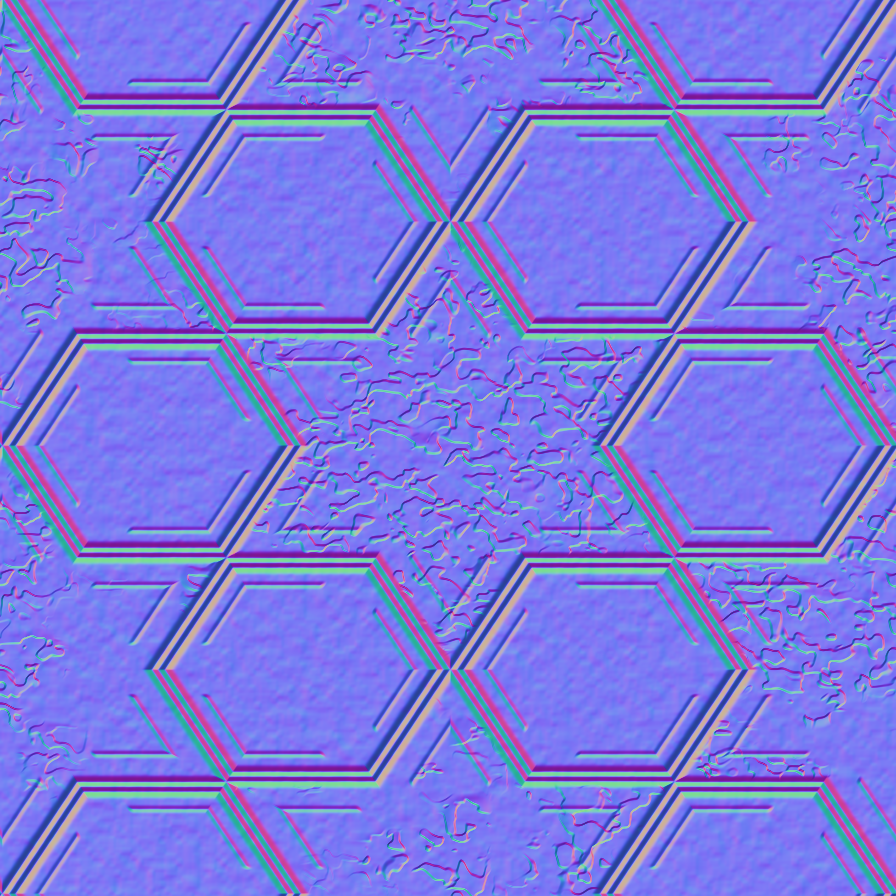
A WebGL 1 fragment shader for this texture map:

```glsl
precision highp float;
// Normal map of double-ridged hexagon frames with bracket lines on rough plaster.
uniform vec2 u_resolution;

const float ROOT3 = 1.7320508;

float hash(vec2 p) {
  return fract(sin(dot(p, vec2(127.1, 311.7))) * 43758.5453);
}

float noise(vec2 p) {
  vec2 i = floor(p);
  vec2 f = fract(p);
  f = f * f * f * (f * (f * 6.0 - 15.0) + 10.0);
  return mix(mix(hash(i), hash(i + vec2(1.0, 0.0)), f.x),
             mix(hash(i + vec2(0.0, 1.0)), hash(i + vec2(1.0, 1.0)), f.x), f.y);
}

float ridge(float d, float width) {
  return exp(-0.5 * d * d / (width * width));
}

// Mirror across the line through the origin with normal n.
vec2 fold(vec2 p, vec2 n) {
  return p - 2.0 * max(0.0, dot(p, n)) * n;
}

// Position about the nearest empty cell, folded into one 30 degree wedge.
vec2 wedge(vec2 p) {
  vec2 h = vec2(3.0, ROOT3);
  vec2 a = mod(p + h, 2.0 * h) - h;
  vec2 b = mod(p, 2.0 * h) - h;
  vec2 s = abs(dot(a, a) < dot(b, b) ? a : b);
  s = fold(s, vec2(-0.8660254, 0.5));
  return fold(s, vec2(-0.5, 0.8660254));
}

// Short broken flakes of plaster, worn smooth in patches.
float plaster(vec2 uv) {
  vec2 warp = vec2(noise(uv * 45.0), noise(uv * 45.0 + 31.0)) - 0.5;
  vec2 q = uv + warp * 0.016;
  float n = 0.55 * noise(q * vec2(52.0, 78.0)) + 0.45 * noise(q * vec2(105.0, 135.0) + 9.0);
  float patches = 0.5 * noise(uv * 7.0 + 3.0) + 0.5 * noise(uv * 23.0);
  return smoothstep(0.5, 0.6, n) * smoothstep(0.36, 0.58, patches);
}

float height(vec2 uv) {
  vec2 s = wedge((uv - 0.5026) * vec2(6.0, 4.0 * ROOT3));

  // Double frame: the hexagon has unit radius, inset is positive inside it.
  vec2 l = abs(s - vec2(2.0, 0.0));
  float inset = 0.8660254 - max(l.y, l.x * 0.8660254 + l.y * 0.5);
  float h = 0.0155 * (ridge(inset - 0.002, 0.0195) + ridge(inset - 0.077, 0.0195));

  // Brackets around the crossing where two frames touch.
  float d1 = abs(s.y - 0.8660254);
  float d2 = abs(dot(s, vec2(0.8660254, -0.5)) - 0.8660254);
  float ends = 1.0 - smoothstep(0.65, 0.68, max(d1, d2));
  h += 0.0046 * ends * ridge(min(d1, d2) - 0.212, 0.0125);

  // Fine grain everywhere, broken plaster outside the frames.
  h += 0.0018 * noise(uv * 75.0) + 0.0007 * noise(uv * 160.0 + 5.0);
  float outside = 1.0 - smoothstep(-0.06, 0.0, inset);
  return h + 0.0042 * outside * plaster(uv);
}

void main() {
  vec2 uv = gl_FragCoord.xy / u_resolution;
  vec2 e = vec2(0.0011, 0.0);
  float dx = (height(uv + e.xy) - height(uv - e.xy)) / (2.0 * e.x);
  float dy = (height(uv + e.yx) - height(uv - e.yx)) / (2.0 * e.x);

  // Green points down the canvas; steep slopes lose blue.
  vec3 normal = normalize(vec3(-dx, dy, 1.0));
  vec3 color = normal * vec3(0.41, 0.41, 0.56) + vec3(0.485, 0.475, 0.4);
  gl_FragColor = vec4(color, 1.0);
}
```
